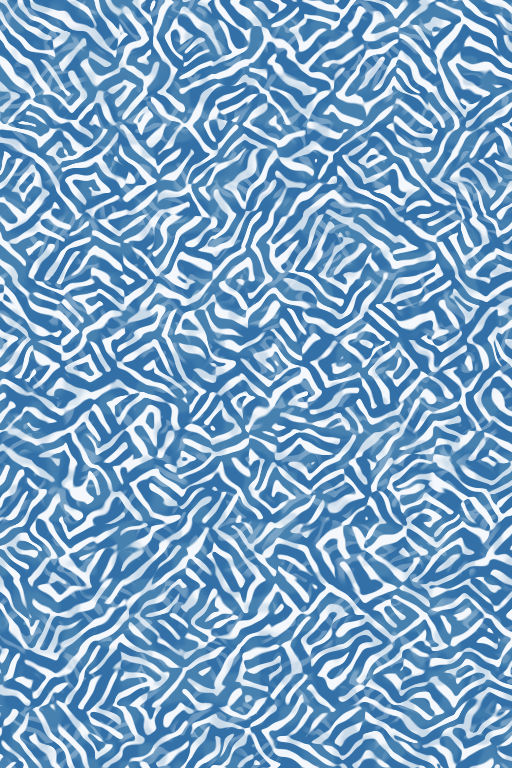
This pattern is drawn by a Shadertoy shader. Its source:

```glsl
#define PATCHES 25.0        // stripe patches per canvas height
#define STRIPES 2.15        // stripes per patch
#define PATCH_FOCUS 9.0     // how abruptly patches meet
#define WOBBLE 0.28         // bending of the strokes
#define STROKE_LEVEL 0.36   // higher gives thinner strokes
#define STROKE_EDGE 0.33    // softness of the stroke edge
#define WIDTH_VARIATION 0.9 // swelling and breaking of strokes
#define GHOST_OPACITY 0.3   // faint strokes under the main ones
#define DEEP_BLUE vec3(0.195, 0.44, 0.655)
#define SOFT_BLUE vec3(0.275, 0.505, 0.69)
#define WHITE vec3(0.955, 0.97, 0.985)

const float TAU = 6.2831853;

vec3 hash3(vec2 p) {
    vec3 q = fract(p.xyx * vec3(0.1031, 0.1030, 0.0973));
    q += dot(q, q.yxz + 33.33);
    return fract((q.xxy + q.yzz) * q.zyx);
}

// Smooth value noise, two independent channels in 0..1
vec2 noise2(vec2 p) {
    vec2 cell = floor(p);
    vec2 f = fract(p);
    f = f * f * (3.0 - 2.0 * f);
    vec2 low = mix(hash3(cell).xy, hash3(cell + vec2(1, 0)).xy, f.x);
    vec2 high = mix(hash3(cell + vec2(0, 1)).xy, hash3(cell + vec2(1, 1)).xy, f.x);
    return mix(low, high, f.y);
}

// Blend of striped patches that lean left and right, about -1..1
float stripeField(vec2 p) {
    p += WOBBLE * (noise2(p * 1.7) - 0.5);
    vec2 home = floor(p);
    float sum = 0.0;
    float power = 0.0;
    for (int j = -1; j <= 1; j++) {
        for (int i = -1; i <= 1; i++) {
            vec2 cell = home + vec2(i, j);
            vec3 place = hash3(cell + 101.0);
            vec3 style = hash3(cell + 257.0);
            vec2 d = p - cell - 0.5 - 0.6 * (place.xy - 0.5);

            // Neighbours mostly lean opposite ways, forming zigzags
            float lean = mod(cell.x + cell.y, 2.0) * 2.0 - 1.0;
            if (style.x < 0.2) lean = -lean;
            float angle = lean * mix(0.35, 1.1, style.y);
            vec2 across = vec2(-sin(angle), cos(angle));

            float frequency = STRIPES * mix(0.8, 1.2, style.z);
            float weight = exp(-PATCH_FOCUS * dot(d, d));
            sum += weight * cos(TAU * (frequency * dot(d, across) + place.z));
            power += weight * weight;
        }
    }
    return sum * inversesqrt(power + 1e-9);
}

// Coverage of brush strokes with uneven width and broken ends
float strokes(vec2 p) {
    float swell = WIDTH_VARIATION * (noise2(p * 2.4 + 19.0).x - 0.5);
    float level = stripeField(p) + swell - STROKE_LEVEL;
    return smoothstep(-STROKE_EDGE, STROKE_EDGE, level);
}

void mainImage(out vec4 fragColor, in vec2 fragCoord) {
    vec2 p = fragCoord / iResolution.y * PATCHES + 40.0;
    vec2 wash = noise2(p * 1.7 + 7.0);
    vec2 bloom = noise2(p * 2.1 + 63.0);

    // Uneven blue ground
    vec3 color = mix(DEEP_BLUE, SOFT_BLUE, smoothstep(0.45, 0.7, wash.x));

    // Pale ghost strokes showing in some areas
    float ghost = strokes(p * 1.1 + 90.0) * smoothstep(0.45, 0.75, wash.y);
    color = mix(color, WHITE, GHOST_OPACITY * ghost);

    // Main strokes, thinner paint in places
    float paint = 1.0 - 0.22 * smoothstep(0.5, 0.8, bloom.x);
    color = mix(color, WHITE, paint * strokes(p));

    fragColor = vec4(color, 1.0);
}
```
